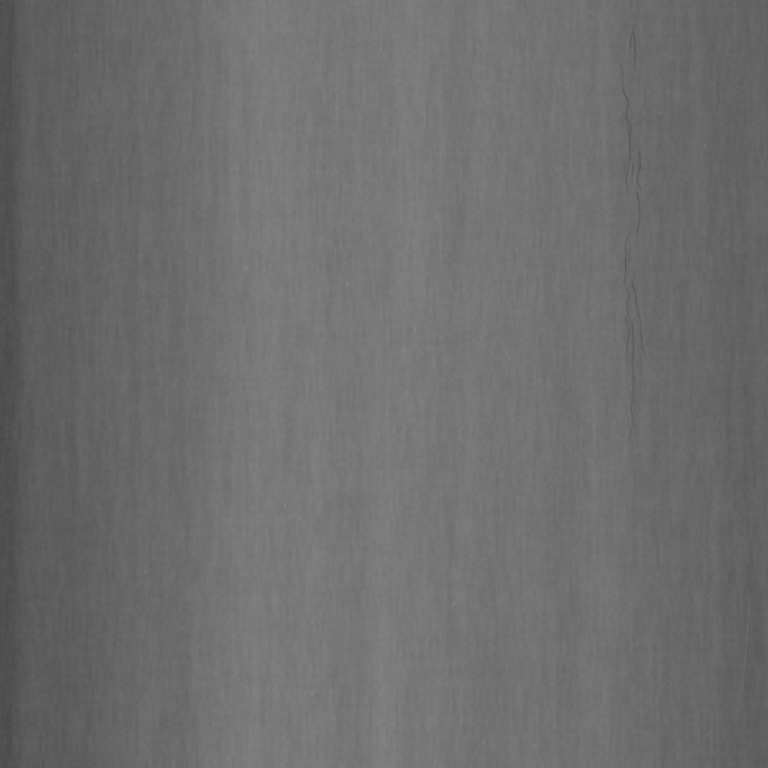
Give the GLSL for this texture, as a Shadertoy shader.

```glsl
const float EDGE_TONE = 0.315;
const float BROAD_STREAK = 0.022;
const float THIN_STREAK = 0.020;
const float FIBRE = 0.026;
const float GRAIN = 0.024;
const float CRACK_X = 0.822;
const float CRACK_WIDTH = 0.0011;
const float CRACK_DEPTH = 0.075;
const int CRACK_COUNT = 4;
const float SPECK_CELLS = 45.0;
const float SPECK_SHARE = 0.06;
const float SPECK_LIGHT = 0.05;

float hash(vec2 p) {
    vec3 q = fract(vec3(p.xyx) * 0.1031);
    q += dot(q, q.yzx + 33.33);
    return fract((q.x + q.y) * q.z);
}

float noise(vec2 p) {
    vec2 cell = floor(p);
    vec2 f = fract(p);
    f = f * f * (3.0 - 2.0 * f);
    float low = mix(hash(cell), hash(cell + vec2(1, 0)), f.x);
    float high = mix(hash(cell + vec2(0, 1)), hash(cell + vec2(1, 1)), f.x);
    return mix(low, high, f.y);
}

// Noise centred on zero, with its own frequency on each axis
float grainNoise(vec2 uv, vec2 frequency, float seed) {
    return noise(uv * frequency + seed) - 0.5;
}

// Broad shading across the sheet: dark left edge, pale middle, dim right
float shading(float x) {
    float tone = EDGE_TONE;
    tone += 0.045 * smoothstep(0.012, 0.042, x);
    tone += 0.025 * smoothstep(0.05, 0.12, x);
    tone += 0.050 * smoothstep(0.10, 0.27, x);
    tone += 0.038 * smoothstep(0.22, 0.34, x);
    tone -= 0.030 * smoothstep(0.46, 0.79, x);
    tone -= 0.025 * smoothstep(0.77, 0.85, x);
    tone -= 0.032 * smoothstep(0.83, 1.0, x);
    return tone;
}

// Vertical streaks, short fibres and fine grain
float surface(vec2 uv) {
    float tone = BROAD_STREAK * grainNoise(uv, vec2(22.0, 1.3), 11.0);
    tone += THIN_STREAK * grainNoise(uv, vec2(75.0, 2.5), 37.0);
    tone += FIBRE * grainNoise(uv, vec2(230.0, 32.0), 71.0);
    tone += GRAIN * grainNoise(uv, vec2(300.0, 210.0), 5.0);
    tone += 0.4 * GRAIN * grainNoise(uv, vec2(24.0, 150.0), 93.0);
    return tone;
}

// Broken wandering hairlines in the upper right
float cracks(vec2 uv, float pixel) {
    float cover = 0.0;
    for (int i = 0; i < CRACK_COUNT; i++) {
        float seed = float(i) * 17.0 + 3.0;
        float offset = (float(i) - 1.2) * 0.0055;
        float wander = 0.016 * grainNoise(uv, vec2(0.0, 11.0), seed);
        wander += 0.007 * grainNoise(uv, vec2(0.0, 60.0), seed + 5.0);
        float gap = abs(uv.x - CRACK_X - offset - wander);
        float line = 1.0 - smoothstep(0.0, CRACK_WIDTH + pixel, gap);
        float broken = smoothstep(0.42, 0.72, noise(vec2(seed, uv.y * 18.0)));
        float chipped = 0.4 + 0.6 * noise(vec2(seed, uv.y * 110.0));
        cover = max(cover, line * broken * chipped);
    }
    return cover * smoothstep(0.36, 0.52, uv.y);
}

// Sparse pale specks, one candidate per cell
float specks(vec2 uv, float pixel) {
    vec2 cell = floor(uv * SPECK_CELLS);
    vec2 jitter = 0.25 + 0.5 * vec2(hash(cell + 7.0), hash(cell + 19.0));
    vec2 offset = (fract(uv * SPECK_CELLS) - jitter) / SPECK_CELLS;
    float dist = length(offset * vec2(1.0, 0.6));
    float present = step(1.0 - SPECK_SHARE, hash(cell + 41.0));
    float strength = 0.3 + 0.7 * hash(cell + 53.0);
    return present * strength * (1.0 - smoothstep(0.0, 0.0012 + pixel, dist));
}

// Faint slanted scratch at the lower right
float scratch(vec2 uv, float pixel) {
    float gap = abs(uv.x - 0.967 - 0.08 * (uv.y - 0.1));
    float span = smoothstep(0.08, 0.12, uv.y) * (1.0 - smoothstep(0.19, 0.25, uv.y));
    return span * (1.0 - smoothstep(0.0, 0.001 + pixel, gap));
}

void mainImage(out vec4 fragColor, in vec2 fragCoord) {
    vec2 uv = fragCoord / iResolution.xy;
    float pixel = 1.0 / iResolution.y;
    float bend = 0.012 * grainNoise(uv, vec2(0.0, 2.0), 29.0);
    float tone = shading(uv.x + bend * smoothstep(0.05, 0.3, uv.x));
    tone += surface(uv);
    tone -= CRACK_DEPTH * cracks(uv, pixel);
    tone += SPECK_LIGHT * specks(uv, pixel);
    tone += 0.03 * scratch(uv, pixel);
    fragColor = vec4(vec3(tone), 1.0);
}
```
